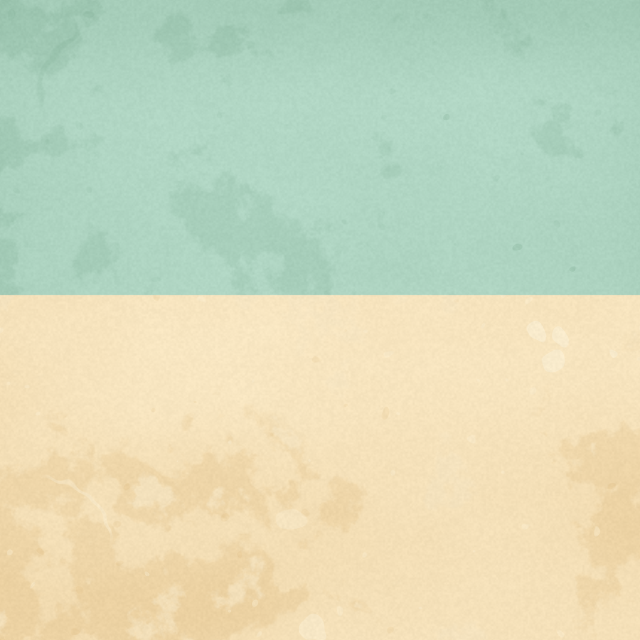
This background is drawn by a three.js fragment shader. Its source:

```glsl
// Weathered paper in two bands: mint green above, warm cream below, with stains and specks.
varying vec2 vUv;

#define HORIZON 0.539
#define MINT vec3(0.692, 0.838, 0.766)
#define MINT_STAIN vec3(0.628, 0.785, 0.704)
#define CREAM vec3(0.968, 0.895, 0.748)
#define CREAM_STAIN vec3(0.928, 0.828, 0.646)
#define CREAM_PALE vec3(0.975, 0.925, 0.810)
#define GRAIN 0.040
#define EDGE 0.0012

float hash(vec2 p) {
  vec3 q = fract(vec3(p.xyx) * 0.1031);
  q += dot(q, q.yzx + 33.33);
  return fract((q.x + q.y) * q.z);
}

float noise(vec2 p) {
  vec2 i = floor(p), f = fract(p);
  f = f * f * (3.0 - 2.0 * f);
  return mix(mix(hash(i), hash(i + vec2(1.0, 0.0)), f.x),
             mix(hash(i + vec2(0.0, 1.0)), hash(i + 1.0), f.x), f.y);
}

float fbm(vec2 p) {
  float sum = 0.0, amp = 0.5;
  for (int i = 0; i < 6; i++) {
    sum += amp * noise(p);
    p = mat2(1.6, 1.2, -1.2, 1.6) * p + 17.3;
    amp *= 0.55;
  }
  return sum / 1.08;
}

// Soft elliptical weight around a centre
float blob(vec2 p, vec2 centre, vec2 radius) {
  vec2 d = (p - centre) / radius;
  return exp(-dot(d, d));
}

float disc(vec2 p, vec2 centre, float radius) {
  return 1.0 - smoothstep(-EDGE, EDGE, length(p - centre) - radius);
}

// Worn piece of a ring, centred on a direction
float arc(vec2 p, vec2 centre, float radius, float width, vec2 dir) {
  vec2 d = p - centre;
  float ring = 1.0 - smoothstep(width * 0.3, width, abs(length(d) - radius));
  return ring * smoothstep(0.72, 0.9, dot(normalize(d + 1e-5), normalize(dir)));
}

// One random speck in some cells of a grid
float specks(vec2 p, float cells, float density) {
  vec2 id = floor(p * cells), f = fract(p * cells);
  float r = mix(0.04, 0.13, hash(id + 7.1));
  vec2 centre = 0.25 + 0.5 * vec2(hash(id + 3.7), hash(id + 11.9));
  float soft = EDGE * cells;
  return step(hash(id + 23.5), density) * (1.0 - smoothstep(r - soft, r + soft, length(f - centre)));
}

// Ragged patch edges where noise crosses the weight field
float stain(float n, float field) {
  return smoothstep(-0.04, 0.06, n - 0.5 + 0.42 * (field - 0.5));
}

vec3 mintBand(vec2 p, vec2 ragged, float n, float cloud) {
  float field = 0.8 * blob(p, vec2(0.03, 0.61), vec2(0.16, 0.06))
    + 0.75 * blob(p, vec2(0.37, 0.66), vec2(0.18, 0.06))
    + 0.4 * blob(p, vec2(0.55, 0.62), vec2(0.15, 0.04))
    + 0.6 * blob(p, vec2(0.0, 0.92), vec2(0.13, 0.15))
    + 0.45 * blob(p, vec2(0.35, 0.99), vec2(0.4, 0.06));
  float shade = 0.6 * stain(n, field) + 0.7 * (cloud - 0.5);
  shade += 0.65 * smoothstep(0.84, 1.02, p.y) + 0.3 * exp(-p.x * 9.0) + 0.3 * exp((p.x - 1.0) * 14.0);
  shade += 0.5 * arc(ragged, vec2(0.17, 0.85), 0.108, 0.007, vec2(-0.9, 0.45));
  float dots = max(disc(ragged, vec2(0.698, 0.819), 0.006), disc(ragged, vec2(0.806, 0.614), 0.006));
  dots = max(dots, disc(ragged, vec2(0.897, 0.582), 0.005));
  shade += 0.8 * dots + 0.35 * specks(ragged, 19.0, 0.12);
  return mix(MINT, MINT_STAIN, clamp(shade, -0.3, 1.6));
}

vec3 creamBand(vec2 p, vec2 ragged, float n, float cloud) {
  float field = 0.85 * blob(p, vec2(0.08, 0.24), vec2(0.17, 0.09))
    + 0.65 * blob(p, vec2(0.33, 0.29), vec2(0.09, 0.07))
    + 0.65 * blob(p, vec2(0.5, 0.22), vec2(0.1, 0.06))
    + 0.9 * blob(p, vec2(0.34, 0.06), vec2(0.17, 0.07))
    + 0.75 * blob(p, vec2(0.05, 0.05), vec2(0.2, 0.1))
    + 0.9 * blob(p, vec2(0.98, 0.22), vec2(0.12, 0.16));
  float shade = 0.55 * stain(n, field) + 0.6 * (cloud - 0.5) + 0.25 * min(field, 1.0);
  shade += 0.25 * smoothstep(0.45, 0.0, p.y) + 0.2 * exp(-p.x * 10.0);
  shade += 0.4 * specks(ragged + 0.37, 17.0, 0.14);
  vec3 colour = mix(CREAM, CREAM_STAIN, clamp(shade, -0.2, 1.3));

  // Pale splashes and chips
  float pale = max(disc(ragged, vec2(0.838, 0.480), 0.015), disc(ragged, vec2(0.866, 0.437), 0.018));
  pale = max(pale, disc((ragged - vec2(0.877, 0.472)) * mat2(0.6, -0.6, 0.8, 0.8), vec2(0.0), 0.013));
  pale = max(pale, disc(ragged, vec2(0.962, 0.449), 0.006));
  pale = max(pale, 0.7 * disc(ragged, vec2(0.490, 0.018), 0.021));
  pale = max(pale, 0.6 * smoothstep(0.5, 0.6, n + 0.25 * blob(p, vec2(0.6, 0.337), vec2(0.025)) - 0.15));
  pale = max(pale, 0.5 * disc((ragged - vec2(0.455, 0.19)) * vec2(0.6, 1.0), vec2(0.0), 0.015));
  pale = max(pale, 0.6 * arc(ragged, vec2(0.06, 0.14), 0.115, 0.004, vec2(0.7, 0.7)));
  pale = max(pale, 0.5 * specks(ragged + 0.71, 23.0, 0.1));
  return mix(colour, CREAM_PALE, 0.85 * pale);
}

void main() {
  vec2 p = vUv;
  vec2 ragged = p + 0.010 * (vec2(noise(p * 55.0), noise(p * 55.0 + 40.0)) - 0.5);
  float n = fbm(p * 13.0 + 5.0);
  float cloud = fbm(p * vec2(3.0, 5.0) + 31.0);
  vec3 top = mintBand(p, ragged, n, cloud);
  vec3 bottom = creamBand(p, ragged, n, cloud);
  vec3 colour = mix(bottom, top, smoothstep(-EDGE, EDGE, p.y - HORIZON));

  // Paper grain
  float grain = 0.6 * noise(p * 260.0) + 0.4 * noise(p * 430.0 + 9.0) - 0.5;
  gl_FragColor = vec4(colour + GRAIN * grain, 1.0);
}
```
